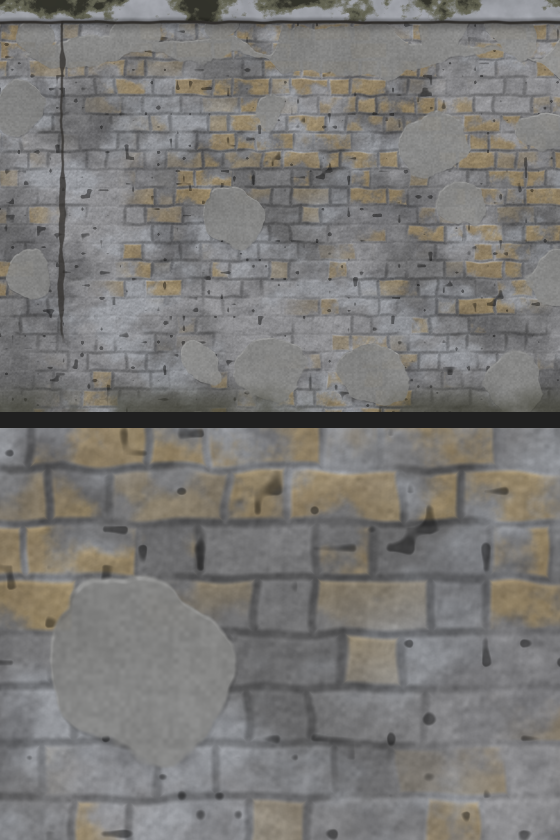
Top: the whole. Bottom: its middle third, enlarged.
This texture is drawn by a Shadertoy shader. Its source:

```glsl
// Weathered grey brick wall with ochre bricks, smeared plaster patches and a mossy coping.

float hash(vec2 p) { return fract(sin(dot(p, vec2(127.1, 311.7))) * 43758.5453); }

float noise(vec2 p) {
    vec2 i = floor(p), f = fract(p);
    f = f * f * (3.0 - 2.0 * f);
    return mix(mix(hash(i), hash(i + vec2(1, 0)), f.x),
               mix(hash(i + vec2(0, 1)), hash(i + vec2(1, 1)), f.x), f.y);
}

float fbm(vec2 p) {
    float sum = 0.0, amp = 0.52;
    for (int i = 0; i < 5; i++) {
        sum += amp * noise(p);
        p = mat2(1.6, 1.2, -1.2, 1.6) * p + 7.3;
        amp *= 0.5;
    }
    return sum;
}

// Alternating long and short bricks: x = distance to the joint, yz = brick id
vec3 brick(vec2 p) {
    p += 0.006 * (vec2(noise(p * 35.0), noise(p * 30.0 + 9.0)) - 0.5);
    float y = (p.y - 0.945) * 22.5, row = floor(y);
    float x = p.x / 0.142 + 0.5 * mod(row, 2.0) + 0.2 * hash(vec2(row, 3.0));
    float f = fract(x), isShort = step(0.66, f);
    float dx = min(f - 0.66 * isShort, mix(0.66, 1.0, isShort) - f) * 0.142;
    float dy = min(fract(y), 1.0 - fract(y)) / 22.5;
    return vec3(min(dx, dy), floor(x) * 2.0 + isShort, row);
}

// Signed depth inside the plaster: scattered blobs plus a ragged upper band
float plaster(vec2 p) {
    vec2 q = p + 0.075 * (vec2(fbm(p * 9.0), fbm(p * 9.0 + 31.0)) - 0.5);
    float depth = 0.025 + 0.06 * noise(vec2(p.x * 4.0, 2.0)) - abs(q.y - 0.87);
    depth -= 0.06 * smoothstep(0.5, 0.7, noise(vec2(p.x * 5.0, 8.0)));
    vec2 cell = floor(q / 0.2);
    for (int j = -1; j <= 1; j++)
    for (int i = -1; i <= 1; i++) {
        vec2 c = cell + vec2(i, j);
        vec2 center = (c + 0.2 + 0.6 * vec2(hash(c), hash(c + 17.0))) * 0.2;
        float radius = mix(0.035, 0.085, hash(c + 5.0)) * step(0.46, hash(c + 41.0));
        vec2 stretch = vec2(1.0, mix(0.75, 1.35, hash(c + 23.0)));
        depth = max(depth, radius - length((q - center) * stretch) - 0.1 * step(radius, 0.0));
    }
    return depth;
}

// How strongly a brick face is laid bare
float exposure(vec2 p, vec3 b) {
    float zone = 0.5 * noise(p * 5.0 + 3.0) + 0.6 * hash(b.yz) + 0.15 * smoothstep(0.75, 0.95, p.y);
    return smoothstep(0.56, 0.82, zone) * smoothstep(0.32, 0.58, fbm(p * 22.0 + b.yz));
}

float relief(vec2 p) {
    vec3 b = brick(p);
    float cover = smoothstep(-0.001, 0.003, plaster(p));
    float face = smoothstep(0.0, 0.005, b.x) * (0.25 + 0.75 * exposure(p, b));
    float grain = fbm(p * 55.0) * mix(0.95, 0.3, cover);
    float folds = 0.5 * abs(fbm(p * 8.0) - 0.5);
    return grain + folds + mix(0.4 * face, 0.62, cover);
}

void mainImage(out vec4 fragColor, in vec2 fragCoord) {
    vec2 p = fragCoord / iResolution.y;
    float px = 1.0 / iResolution.y;
    vec3 b = brick(p);
    float cover = smoothstep(-0.002, 0.003, plaster(p));
    float inside = smoothstep(0.001, 0.005 + px, b.x);

    // Smeared mortar, cool whitewash and soot
    vec3 col = mix(vec3(0.42, 0.42, 0.425), vec3(0.55, 0.55, 0.56), smoothstep(0.3, 0.66, fbm(p * 7.0)));
    col += 0.065 * (hash(b.yz + 2.0) - 0.5) * inside;
    float wash = smoothstep(0.48, 0.72, fbm(p * vec2(10.0, 14.0) + 12.0));
    col = mix(col, vec3(0.62, 0.635, 0.66), 0.65 * wash);
    col = mix(col, vec3(0.36, 0.36, 0.37), 0.5 * smoothstep(0.56, 0.74, fbm(p * 12.0 + 50.0)));

    // Ochre bricks and broken joints
    vec3 ochre = mix(vec3(0.50, 0.43, 0.32), vec3(0.64, 0.56, 0.40), fbm(p * 30.0));
    col = mix(col, ochre, 0.8 * inside * exposure(p, b));
    col *= 1.0 - 0.2 * (1.0 - inside) * smoothstep(0.35, 0.65, noise(p * 16.0));

    // Plaster patches
    vec3 render = vec3(0.525, 0.525, 0.52) + 0.14 * (fbm(p * 6.0 + 70.0) - 0.5);
    col = mix(col, render, 0.9 * cover);

    // Light from above, fine grit and small pits
    float slope = relief(p) - relief(p + vec2(-0.0015, 0.0035));
    col *= 1.0 + clamp(0.42 * slope, -0.36, 0.17);
    col += 0.05 * (noise(p * 230.0) - 0.5);
    col *= 1.0 - 0.4 * smoothstep(0.86, 0.95, noise(p * 65.0)) * (1.0 - cover);

    // Vertical crack on the left
    float crackX = 0.152 + 0.016 * (fbm(vec2(p.y * 14.0, 4.0)) - 0.5);
    float crackWidth = 0.0045 * smoothstep(0.35, 0.75, noise(vec2(p.y * 20.0, 6.0))) + 0.0006;
    float crack = 1.0 - smoothstep(crackWidth, crackWidth + 0.002 + px, abs(p.x - crackX));
    col = mix(col, vec3(0.19, 0.18, 0.17), 0.75 * crack * smoothstep(0.16, 0.2, p.y));

    // Damp foot of the wall and shade below the coping
    float damp = smoothstep(0.09, 0.0, p.y) * smoothstep(0.3, 0.65, fbm(p * 9.0 + 5.0));
    col = mix(col, vec3(0.25, 0.25, 0.20), 0.65 * damp);
    col *= 1.0 - 0.3 * smoothstep(0.915, 0.948, p.y);

    // Coping with moss and black stains
    float lip = 0.949 + 0.004 * (noise(vec2(p.x * 25.0, 1.0)) - 0.5);
    vec3 coping = mix(vec3(0.53, 0.54, 0.56), vec3(0.69, 0.70, 0.73), fbm(p * 25.0));
    float growth = fbm(p * vec2(8.0, 14.0) + 20.0) + 0.35 * (fbm(p * 50.0) - 0.5) + 1.6 * (p.y - 0.975);
    coping = mix(coping, vec3(0.35, 0.35, 0.27), 0.85 * smoothstep(0.5, 0.62, growth));
    coping = mix(coping, vec3(0.15, 0.15, 0.13), 0.8 * smoothstep(0.62, 0.74, growth));
    coping *= 0.72 + 0.28 * smoothstep(lip, lip + 0.012, p.y);
    col = mix(col, vec3(0.17, 0.16, 0.15), 0.9 * smoothstep(lip - 0.009, lip - 0.004, p.y));
    col = mix(col, coping, smoothstep(lip - px, lip + px, p.y));

    fragColor = vec4(clamp(col, 0.0, 1.0), 1.0);
}
```
